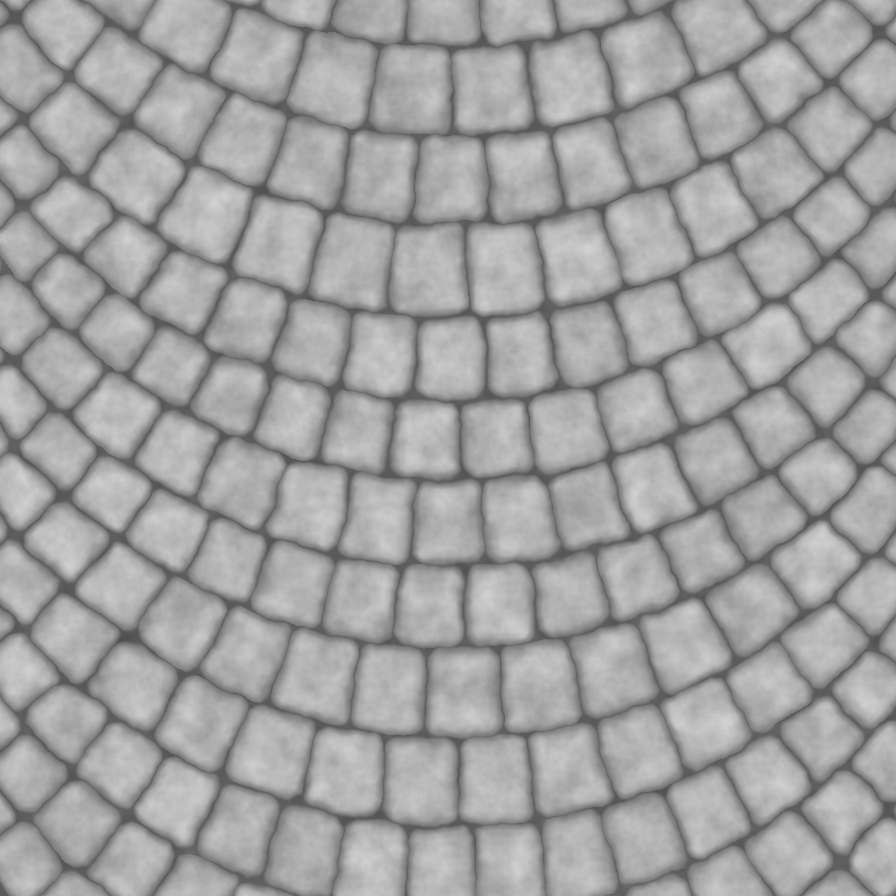
This texture is drawn by a WebGL 2 fragment shader. Its source:

```glsl
#version 300 es
precision highp float;

uniform vec2 u_resolution;
out vec4 fragColor;

const int ROWS = 13;
const float ARC_RADIUS = 0.638;
const float ARC_CENTER_X = 0.506;
const float BEND_SPAN = 0.52;
const float JOINT_HALF = 0.0032;
const float CORNER_RADIUS = 0.012;

// Row edges on the arc axis, measured downward from the top
const float ROW_EDGE[14] = float[14](-0.046, 0.052, 0.152, 0.25, 0.354, 0.447, 0.536,
                                     0.632, 0.723, 0.823, 0.922, 1.023, 1.128, 1.232);
// Stones per unit of arc, sideways phase and drift of spacing for each row
const float DENSITY[ROWS] = float[ROWS](12.6, 11.3, 12.7, 11.9, 12.9, 12.9, 12.8,
                                        12.9, 12.0, 12.0, 13.0, 12.8, 12.8);
const float PHASE[ROWS] = float[ROWS](0.13, 0.52, 0.03, 0.32, 0.03, 0.38, 0.06,
                                      0.33, -0.14, 0.44, 0.18, -0.12, -0.05);
const float BEND[ROWS] = float[ROWS](0.0, 0.0, 0.1, 0.25, 0.0, -0.35, 0.15,
                                     -0.07, -0.17, 0.17, 0.0, 0.0, 0.0);

vec2 hash2(vec2 p) {
    vec2 q = vec2(dot(p, vec2(127.1, 311.7)), dot(p, vec2(269.5, 183.3)));
    return fract(sin(q) * 43758.55) * 2.0 - 1.0;
}

float gradientNoise(vec2 p) {
    vec2 cell = floor(p);
    vec2 f = p - cell;
    vec2 w = f * f * f * (f * (f * 6.0 - 15.0) + 10.0);
    float a = dot(hash2(cell), f);
    float b = dot(hash2(cell + vec2(1, 0)), f - vec2(1, 0));
    float c = dot(hash2(cell + vec2(0, 1)), f - vec2(0, 1));
    float d = dot(hash2(cell + vec2(1, 1)), f - vec2(1, 1));
    return mix(mix(a, b, w.x), mix(c, d, w.x), w.y);
}

float fbm(vec2 p, int octaves) {
    float sum = 0.0, amplitude = 1.0;
    for (int i = 0; i < octaves; i++) {
        sum += amplitude * gradientNoise(p);
        p = p * 2.03 + 17.3;
        amplitude *= 0.55;
    }
    return sum;
}

float roundedBox(vec2 p, vec2 halfSize, float radius) {
    vec2 q = abs(p) - halfSize + radius;
    return length(max(q, 0.0)) + min(max(q.x, q.y), 0.0) - radius;
}

vec2 rotate(vec2 p, float angle) {
    float c = cos(angle), s = sin(angle);
    return vec2(c * p.x - s * p.y, s * p.x + c * p.y);
}

// Row whose arc band holds a point; depth is the height on the arc axis
int findRow(float depth) {
    int row = 0;
    for (int i = 1; i < ROWS; i++) {
        if (depth > ROW_EDGE[i]) row = i;
    }
    return row;
}

// Distance to the nearest stone in x, its row and column in yz
vec3 paving(vec2 p) {
    float dx = p.x - ARC_CENTER_X;
    float rise = ARC_RADIUS - sqrt(max(ARC_RADIUS * ARC_RADIUS - dx * dx, 0.0));
    int row = findRow(p.y + rise);
    float middle = 0.5 * (ROW_EDGE[row] + ROW_EDGE[row + 1]);
    float height = ROW_EDGE[row + 1] - ROW_EDGE[row];

    // Polar frame of the row
    vec2 spoke = vec2(dx, p.y - middle + ARC_RADIUS);
    float angle = atan(spoke.x, spoke.y);
    float along = angle * ARC_RADIUS;
    float across = length(spoke) - ARC_RADIUS;

    // Stone frame
    float t = along / BEND_SPAN;
    float index = PHASE[row] + along * DENSITY[row] + BEND[row] * t * t;
    float density = DENSITY[row] + 2.0 * BEND[row] * t / BEND_SPAN;
    float column = floor(index + 0.5);
    vec2 id = vec2(float(row), column);
    vec2 vary = hash2(id + 5.0);
    vec2 local = rotate(vec2((index - column) / density, across), 0.05 * vary.x);
    vec2 halfSize = 0.5 * vec2(1.0 / density, height * cos(angle)) - JOINT_HALF;
    halfSize -= 0.001 * (1.0 + vary.yx);
    return vec3(roundedBox(local, halfSize, CORNER_RADIUS), id);
}

void main() {
    vec2 uv = gl_FragCoord.xy / u_resolution;
    vec2 p = vec2(uv.x, 1.0 - uv.y);

    // Uneven stone outlines
    vec2 wobble = vec2(fbm(p * 22.0, 3), fbm(p * 22.0 + 41.0, 3));
    vec3 stone = paving(p + 0.0065 * wobble);

    // Mottled stone faces with worn edges
    vec2 tint = hash2(stone.yz + 23.0);
    float mottle = fbm(p * 27.0 + tint * 9.0, 4);
    float face = 0.715 + 0.025 * tint.x + 0.14 * mottle;
    face -= 0.08 * smoothstep(-0.014, 0.0, stone.x);

    // Joints darken toward their depth
    float joint = mix(0.47, 0.36, smoothstep(0.001, 0.006, stone.x));
    joint += 0.06 * fbm(p * 40.0, 3);
    float coverage = smoothstep(0.0045, -0.0055, stone.x);
    fragColor = vec4(vec3(mix(joint, face, coverage)), 1.0);
}
```
